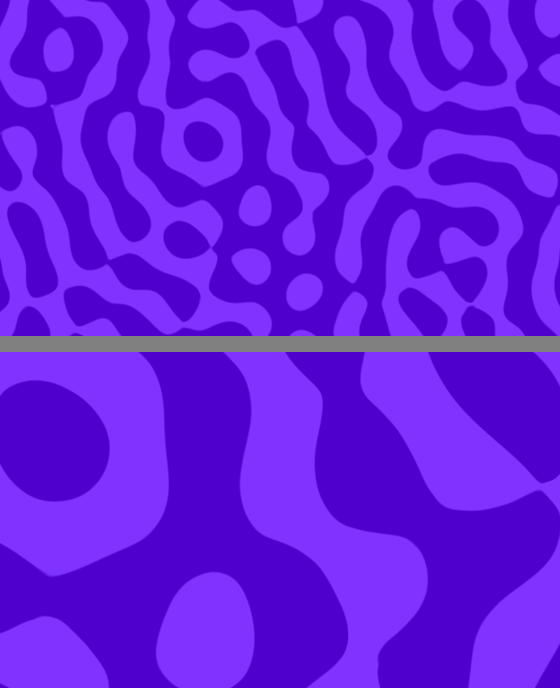
Top: the whole. Bottom: its middle third, enlarged.
Reproduce this pattern procedurally as a WebGL 1 fragment shader.

```glsl
precision highp float;

uniform vec2 u_resolution;

const vec3 DEEP_INDIGO = vec3(0.31, 0.0, 0.80);
const vec3 BRIGHT_VIOLET = vec3(0.50, 0.20, 1.0);

const float TAU = 6.28319;
const float STRIPES_PER_HEIGHT = 6.9;
const float DARK_BIAS = 0.125;
const float EDGE_PIXELS = 1.2;

const int WAVES = 16;
const int TAPS = 48;
const float TAP_RADIUS = 0.76;

mat2 rotation(float angle) {
  float c = cos(angle), s = sin(angle);
  return mat2(c, s, -s, c);
}

// Scales a wave by its local amplitude, taken from value and slope
float evenWave(float value, vec2 slope, float floorLevel) {
  return value / sqrt(value * value + dot(slope, slope) + floorLevel);
}

// Layered sines of one wavelength in many directions
float labyrinthWave(vec2 p, mat2 turn, vec2 grain) {
  float value = 0.0;
  vec2 slope = vec2(0.0);
  vec2 dir = vec2(1.0, 0.0);
  for (int i = 0; i < WAVES; i++) {
    float n = float(i);
    float along = dot(dir, grain);
    float amplitude = 0.65 + 0.7 * along * along;
    float phase = TAU * (dot(p, dir) + fract(n * n * 0.377 + n * 0.719));
    value += amplitude * cos(phase);
    slope -= amplitude * sin(phase) * dir;
    dir = turn * dir;
  }
  return evenWave(value, slope, 0.3);
}

// Short-range growth and wider inhibition even out the stripe widths
float inhibitedWave(vec2 p, mat2 turn, vec2 grain) {
  float value = 0.0;
  vec2 slope = vec2(0.0);
  vec2 dir = vec2(1.0, 0.0);
  for (int i = 0; i < TAPS; i++) {
    float radius = TAP_RADIUS * sqrt((float(i) + 0.5) / float(TAPS));
    vec2 offset = radius * dir;
    float inner = exp(-14.2 * radius * radius);
    float outer = exp(-7.1 * radius * radius);
    float wave = labyrinthWave(p + offset, turn, grain);
    value += wave * (inner - 0.5 * outer);
    slope += wave * offset * (28.4 * inner - 7.1 * outer);
    dir = turn * dir;
  }
  return evenWave(value, slope / TAU, 0.0001);
}

void main() {
  vec2 p = gl_FragCoord.xy / u_resolution.y * STRIPES_PER_HEIGHT;
  mat2 goldenTurn = rotation(2.39996);
  vec2 grain = vec2(0.87, 0.5);

  float level = inhibitedWave(p + vec2(3.7, 11.2), goldenTurn, grain);

  // One-pixel edge, converted to wave level
  float edge = EDGE_PIXELS * TAU * STRIPES_PER_HEIGHT / u_resolution.y;
  float light = smoothstep(-edge, edge, level - DARK_BIAS);
  gl_FragColor = vec4(mix(DEEP_INDIGO, BRIGHT_VIOLET, light), 1.0);
}
```
